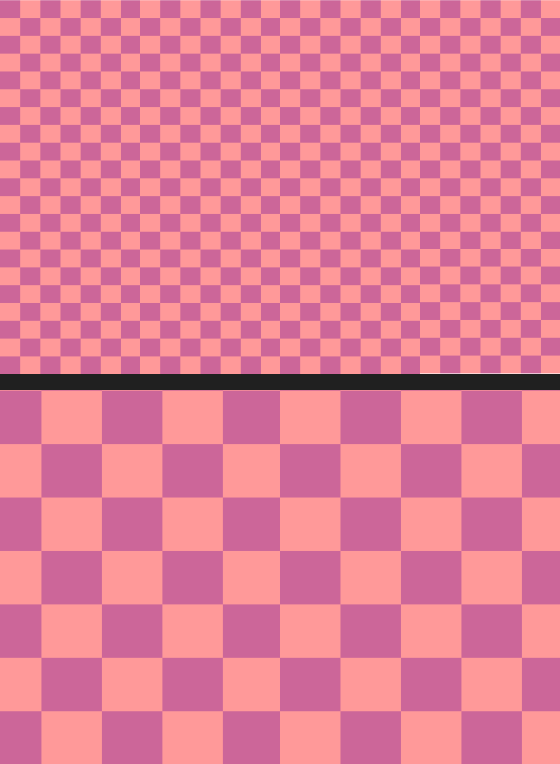
Top: the whole. Bottom: its middle third, enlarged.
This pattern is drawn by a Shadertoy shader. Its source:

```glsl
// Two-colour checkerboard laid from 4 x 3 tiles of 7 x 7 cells each.
// Each axis gives a box-filtered +1/-1 wave; their product picks the colour.
// The last column of a tile is slightly narrow and one corner tile sits high.

const vec3 PINK = vec3(1.0, 0.6, 0.6);
const vec3 PURPLE = vec3(0.8, 0.4, 0.6);
const vec3 PAPER = vec3(1.0);

const vec2 TILES = vec2(4.0, 3.0);
const float CELLS = 7.0;
const float COLUMN_WIDTH = 0.144;     // share of a tile; the last cell is cut short
const float ROW_HEIGHT = 1.0 / 7.0;
const float TOP_GAP = 0.0006;         // share of the canvas height
const float CORNER_RAISE = 0.0022;

// Signed wave: +1 in even cells, -1 in odd ones, smoothed over one pixel.
float cellWave(float position, float tileCount, float cellSize, float pixels) {
    float scaled = position * tileCount;
    float tile = floor(scaled);
    float local = scaled - tile;
    float cell = min(floor(local / cellSize), CELLS - 1.0);
    float start = cell * cellSize;
    float end = cell > CELLS - 1.5 ? 1.0 : start + cellSize;
    float edge = min(local - start, end - local) / tileCount;
    float parity = mod(tile * CELLS + cell, 2.0);
    return (1.0 - 2.0 * parity) * clamp(2.0 * edge * pixels, 0.0, 1.0);
}

// Share of a pixel row lying between the top and bottom of the sheet.
float sheetCoverage(float depth, float pixels) {
    return clamp(min(depth, 1.0 - depth) * pixels + 0.5, 0.0, 1.0);
}

void mainImage(out vec4 fragColor, in vec2 fragCoord) {
    vec2 uv = fragCoord / iResolution.xy;
    float height = iResolution.y;

    // Depth runs downward from the top of the sheet.
    float depth = 1.0 - uv.y - TOP_GAP;
    float cornerTop = 2.0 / TILES.y - CORNER_RAISE;
    if (uv.x > 0.75 && depth > cornerTop) depth += CORNER_RAISE;

    // Keep the wave inside the sheet so its border stays clean.
    float halfPixel = 0.5 / height;
    float row = clamp(depth, halfPixel, 1.0 - halfPixel);

    float wave = cellWave(uv.x, TILES.x, COLUMN_WIDTH, iResolution.x)
               * cellWave(row, TILES.y, ROW_HEIGHT, height);
    vec3 checker = mix(PINK, PURPLE, 0.5 + 0.5 * wave);

    fragColor = vec4(mix(PAPER, checker, sheetCoverage(depth, height)), 1.0);
}
```
